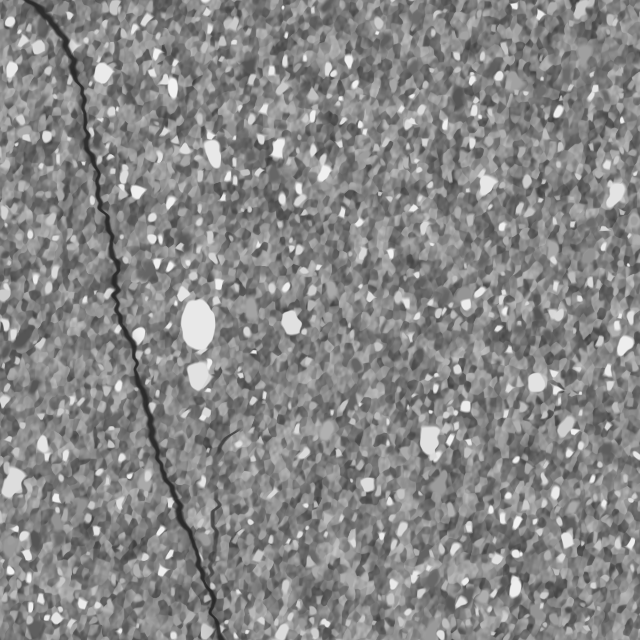
Reproduce this texture procedurally as a three.js fragment shader.

```glsl
// Grey section of a fine-grained rock: a mosaic of small soft mineral grains,
// scattered pale fragments and dark pits, split by a ragged steep crack.
// Smoothed cell noise makes the matrix; jittered grids scatter the fragments.

varying vec2 vUv;

const float MATRIX_GREY = 0.505;
const float MATRIX_CONTRAST = 0.34;
const vec2 MATRIX_CELLS = vec2(112.0, 78.0);
const float LEAN = 0.2;             // tilt of the grains, in radians
const float EDGE = 0.0017;          // softness of fragment outlines
const float CRACK_GREY = 0.15;
const float CRACK_WIDTH = 0.0042;
const float BRANCH_WIDTH = 0.0034;

float hash(vec2 p) {
  return fract(sin(dot(p, vec2(127.1, 311.7))) * 43758.5453);
}

vec2 hash2(vec2 p) {
  return vec2(hash(p), hash(p + 57.3));
}

float noise(vec2 p) {
  vec2 i = floor(p), f = fract(p);
  f = f * f * (3.0 - 2.0 * f);
  float low = mix(hash(i), hash(i + vec2(1.0, 0.0)), f.x);
  float high = mix(hash(i + vec2(0.0, 1.0)), hash(i + 1.0), f.x);
  return mix(low, high, f.y);
}

vec2 rotate(vec2 p, float angle) {
  float c = cos(angle), s = sin(angle);
  return vec2(c * p.x - s * p.y, s * p.x + c * p.y);
}

// Random grey per cell, blended softly between neighbours
float mosaic(vec2 p) {
  vec2 cell = floor(p);
  float sum = 0.0, total = 0.0;
  for (int y = -1; y <= 1; y++) {
    for (int x = -1; x <= 1; x++) {
      vec2 id = cell + vec2(float(x), float(y));
      vec2 d = id + hash2(id) - p;
      float weight = exp(-10.0 * dot(d, d));
      sum += weight * hash(id + 19.7);
      total += weight;
    }
  }
  return sum / total;
}

// Paint scattered, rounded to blocky fragments over a grey value
float scatter(float grey, vec2 p, float cells, float chance, vec2 radii,
              vec2 tones, float edge, float seed) {
  vec2 cell = floor(p * cells);
  for (int y = -1; y <= 1; y++) {
    for (int x = -1; x <= 1; x++) {
      vec2 id = cell + vec2(float(x), float(y));
      vec2 key = id + seed;
      vec2 d = p - (id + 0.1 + 0.8 * hash2(key)) / cells;
      d = rotate(d, LEAN + 1.1 * (hash(key + 3.1) - 0.5));
      d.y /= mix(1.0, 2.1, hash(key + 7.7));
      d.x *= 1.0 + 12.0 * d.y * (hash(key + 5.9) - 0.5) / radii.y * 0.1;
      float blocky = max(abs(d.x), abs(d.y)) * 1.1;
      float dist = mix(length(d), blocky, 0.7 * hash(key + 9.2));
      float radius = mix(radii.x, radii.y, hash(key + 13.4));
      float cover = 1.0 - smoothstep(-edge, edge, dist - radius);
      cover *= step(hash(key + 21.8), chance);
      grey = mix(grey, mix(tones.x, tones.y, hash(key + 31.6)), cover);
    }
  }
  return grey;
}

// Soft dark line around a given horizontal offset
float fissure(float offset, float width) {
  return 1.0 - smoothstep(0.35 * width, 1.5 * width, abs(offset));
}

void main() {
  vec2 p = vUv;
  vec2 warp = vec2(noise(p * 85.0), noise(p * 85.0 + 40.0)) - 0.5;
  vec2 q = p + 0.0055 * warp;

  // Matrix: mosaic of grains with fine and broad variation
  float grey = MATRIX_GREY + MATRIX_CONTRAST * (mosaic(rotate(q, LEAN) * MATRIX_CELLS) - 0.5);
  grey += 0.12 * (noise(rotate(p, LEAN) * vec2(210.0, 140.0)) - 0.5);
  grey += 0.11 * (noise(p * 27.0) - 0.5);

  // Dark pits, dull patches, then pale fragments from small to large
  grey = scatter(grey, q, 24.0, 0.13, vec2(0.004, 0.010), vec2(0.33, 0.43), 0.004, 11.0);
  grey = scatter(grey, q, 17.0, 0.15, vec2(0.005, 0.012), vec2(0.56, 0.70), 0.003, 83.0);
  grey = scatter(grey, q, 50.0, 0.30, vec2(0.0026, 0.0058), vec2(0.60, 0.95), EDGE, 29.0);
  grey = scatter(grey, q, 20.0, 0.17, vec2(0.005, 0.0095), vec2(0.78, 0.95), EDGE, 47.0);
  grey = scatter(grey, q, 7.0, 0.18, vec2(0.010, 0.015), vec2(0.86, 0.94), EDGE, 65.0);

  // One large pale pebble
  float pebble = length((q - vec2(0.31, 0.493)) / vec2(0.026, 0.040)) - 1.0;
  grey = mix(grey, 0.91, 1.0 - smoothstep(-0.06, 0.06, pebble));

  // Main crack: steep, sagging left, hooking left near the top
  float wiggle = 0.014 * (noise(vec2(p.y * 26.0, 2.0)) - 0.5)
               + 0.008 * (noise(vec2(p.y * 95.0, 8.0)) - 0.5);
  float hook = max(p.y - 0.9, 0.0);
  float sag = 0.027 * sin(3.14159 * clamp(p.y / 0.85, 0.0, 1.0));
  float path = 0.35 - 0.259 * p.y - sag - 5.4 * hook * hook + wiggle;
  float offset = (p.x - path) / (1.0 + 8.0 * hook) + 0.003 * warp.x;
  float width = CRACK_WIDTH * mix(0.6, 1.35, noise(vec2(p.y * 45.0, 5.0)));
  grey *= 1.0 - 0.22 * exp(-abs(offset) / 0.008);
  grey = mix(grey, CRACK_GREY, 0.9 * fissure(offset, width));

  // Fainter, broken side branch
  float branch = 0.315 + 0.1 * p.y + 0.07 * smoothstep(0.29, 0.38, p.y) + 1.2 * wiggle;
  float span = smoothstep(0.08, 0.11, p.y) * (1.0 - smoothstep(0.34, 0.375, p.y));
  float broken = smoothstep(0.2, 0.65, noise(vec2(p.y * 32.0, 14.0)));
  grey = mix(grey, 0.23, 0.85 * span * broken * fissure(p.x - branch, BRANCH_WIDTH));

  gl_FragColor = vec4(vec3(clamp(grey, 0.0, 1.0)), 1.0);
}
```
